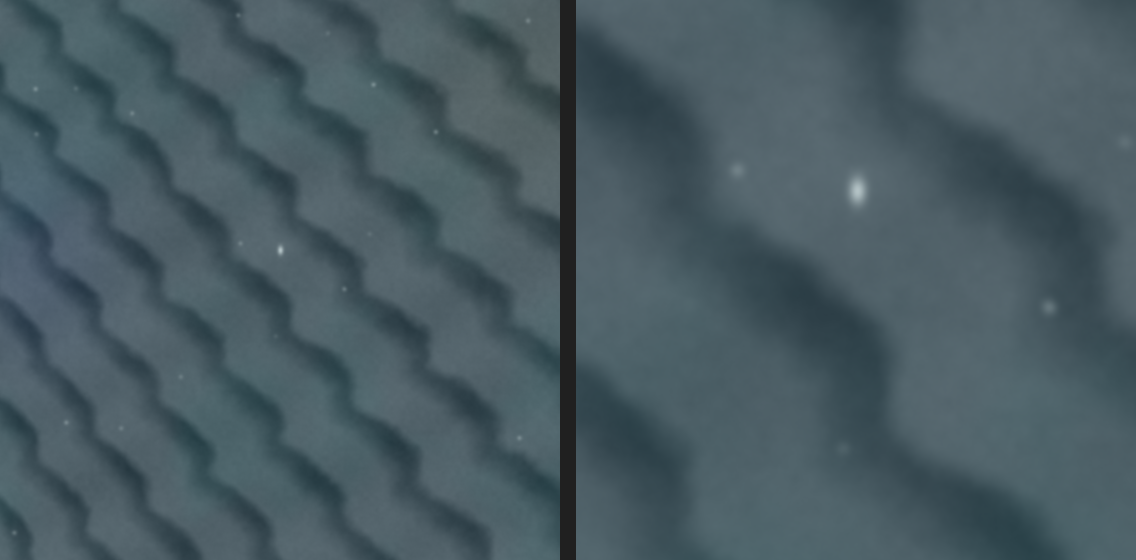
Left, the full canvas; right, a detail of the centre.
Write a WebGL 2 fragment shader that draws this texture.

```glsl
#version 300 es
precision highp float;
// Soft slate-blue quilted fabric: diagonal rows of rounded puffs parted by
// dark, wavy, stair-like creases. A row coordinate and a step coordinate, both
// widening towards the upper right, drive the shading; noise adds the wear.

uniform vec2 u_resolution;
out vec4 outColor;

const float TAU = 6.2831853;

// Layout, in units of the canvas, with y pointing down
const vec2 ACROSS = vec2(0.78, -0.62);    // from row to row
const vec2 ALONG = vec2(0.62, 0.78);      // down a crease
const float ROW_ORIGIN = 0.055;
const float ROW_SPACING = 0.138;
const float ROW_GROWTH = 0.0035;
const float FAN_CENTER = 0.65;
const float FAN_BASE = 0.02;
const float FAN_PER_ROW = 0.025;
const float STEP_ORIGIN = 0.557;
const float STEP_SHIFT = 0.018;           // step offset per row
const float STEP_LENGTH = 0.165;
const float STEP_WIDENING = 0.0046;       // longer steps per row
const float STEP_GROWTH = 0.0033;

// Crease shape, in fractions of a row
const float WAVE_HEIGHT = 0.10;
const float WAVE_SKEW = 0.55;
const float WOBBLE = 0.13;
const float CRISP_SIDE = 0.20;
const float SOFT_SIDE = 0.40;

// Colours and wear
const vec3 CREASE_COLOR = vec3(0.165, 0.235, 0.267);
const vec3 PUFF_COLOR = vec3(0.322, 0.386, 0.416);
const vec3 SPECK_COLOR = vec3(0.74, 0.80, 0.81);
const vec3 TEAL_TINT = vec3(-0.018, 0.010, 0.004);
const vec3 BLUE_TINT = vec3(-0.014, -0.014, 0.022);
const vec3 WARM_TINT = vec3(0.014, 0.004, -0.018);
const float GRAIN = 0.028;
const float SPECK_GRID = 11.0;
const vec2 BRIGHT_SPECK = vec2(0.501, 0.447);

float hash(vec2 p) {
  vec3 q = fract(vec3(p.xyx) * 0.1031);
  q += dot(q, q.yzx + 33.33);
  return fract((q.x + q.y) * q.z);
}

float noise(vec2 p) {
  vec2 cell = floor(p);
  vec2 f = fract(p);
  f = f * f * (3.0 - 2.0 * f);
  float top = mix(hash(cell), hash(cell + vec2(1, 0)), f.x);
  float bottom = mix(hash(cell + vec2(0, 1)), hash(cell + vec2(1, 1)), f.x);
  return mix(top, bottom, f.y);
}

float fbm(vec2 p) {
  float sum = 0.0;
  float weight = 0.5;
  for (int i = 0; i < 4; i++) {
    sum += weight * noise(p);
    p = mat2(1.6, 1.2, -1.2, 1.6) * p + 17.0;
    weight *= 0.5;
  }
  return sum / 0.9375;
}

// Index n at which n * spacing + n * n * growth reaches the distance
float growingIndex(float distance, float spacing, float growth) {
  float root = sqrt(max(spacing * spacing + 4.0 * growth * distance, 0.0));
  return (root - spacing) / (2.0 * growth);
}

float speck(vec2 p, vec2 center, vec2 radius) {
  vec2 d = (p - center) / radius;
  return exp(-dot(d, d));
}

// Faint lint, at most one fleck in each grid cell
float lint(vec2 p) {
  vec2 cell = floor(p * SPECK_GRID);
  vec2 spot = 0.2 + 0.6 * vec2(hash(cell + 3.7), hash(cell + 9.1));
  float strength = smoothstep(0.78, 1.0, hash(cell + 41.0));
  return strength * speck(p, (cell + spot) / SPECK_GRID, vec2(0.0045));
}

void main() {
  vec2 uv = gl_FragCoord.xy / u_resolution;
  vec2 p = vec2(uv.x, 1.0 - uv.y);

  // Row and step coordinates, with rows fanning out
  float across = dot(p, ACROSS) - ROW_ORIGIN;
  float along = dot(p, ALONG);
  float fan = FAN_BASE + FAN_PER_ROW * across / ROW_SPACING;
  float row = growingIndex(across - (along - FAN_CENTER) * fan, ROW_SPACING, ROW_GROWTH);
  float stepIndex = growingIndex(along - STEP_ORIGIN - STEP_SHIFT * row,
                                 STEP_LENGTH + STEP_WIDENING * row, STEP_GROWTH);

  // Skewed wave: long gentle climb, short steep drop
  float phase = TAU * stepIndex;
  float wave = cos(phase + WAVE_SKEW * (1.0 - cos(phase)));
  float wobble = WOBBLE * (fbm(p * 14.0) - 0.5) + 0.05 * (noise(p * 55.0) - 0.5);
  float crease = fract(row + 0.09 - WAVE_HEIGHT * wave + wobble + 0.5) - 0.5;

  // Crisp on the upper right of a crease, soft on the lower left
  float side = crease > 0.0 ? CRISP_SIDE : SOFT_SIDE;
  float shadow = 1.0 - smoothstep(0.0, side, abs(crease));
  shadow *= 0.76 + 0.17 * cos(phase + 0.8) + 0.35 * (fbm(p * 9.0 + 5.0) - 0.5);
  float dome = 0.012 * cos(phase - 2.4) * smoothstep(0.0, 0.25, abs(crease));
  vec3 color = mix(PUFF_COLOR, CREASE_COLOR, clamp(shadow, 0.0, 1.0)) + dome;

  // Patchy tints, mottling, grain and lint
  color += TEAL_TINT * smoothstep(0.4, 0.75, fbm(p * 5.0 + 11.0));
  color += BLUE_TINT * speck(p, vec2(0.05, 0.46), vec2(0.16, 0.2));
  color += WARM_TINT * speck(p, vec2(0.95, 0.15), vec2(0.25));
  color += 0.045 * (fbm(p * 7.0 + 29.0) - 0.5);
  color += GRAIN * (fbm(p * 110.0) - 0.5);
  float flecks = 0.4 * lint(p) + 0.9 * speck(p, BRIGHT_SPECK, vec2(0.005, 0.008));
  color = mix(color, SPECK_COLOR, clamp(flecks, 0.0, 1.0));

  outColor = vec4(color, 1.0);
}
```
